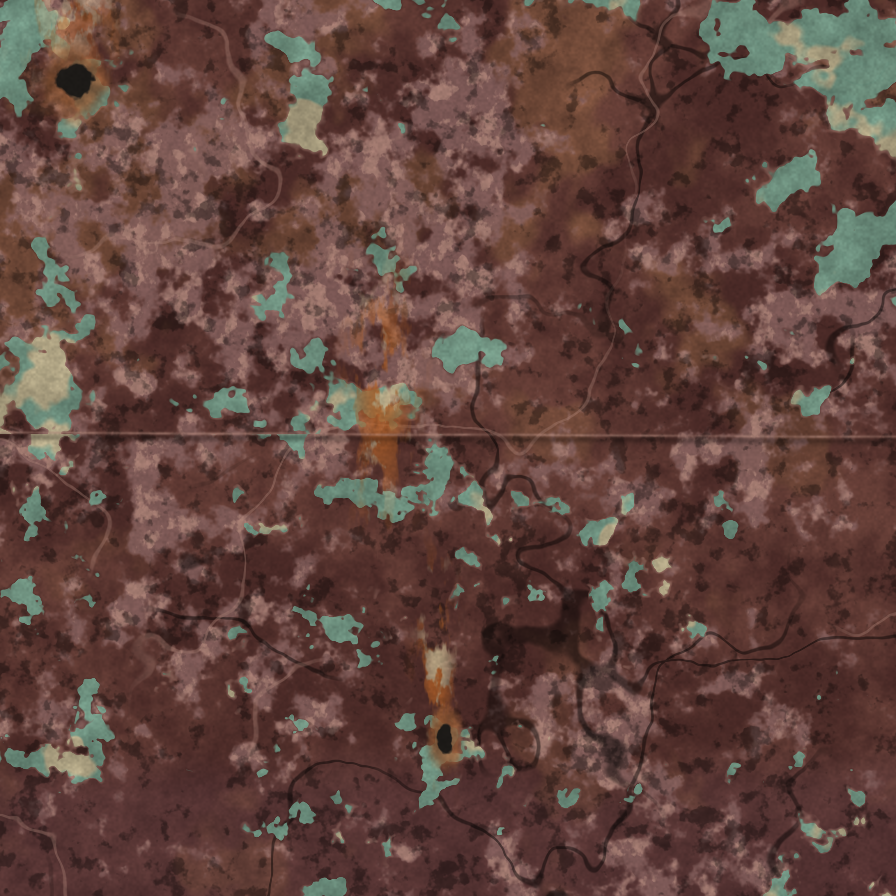
Give the GLSL for this texture, as a WebGL 2 fragment shader.

```glsl
#version 300 es
precision highp float;

#define FLAKE_LEVEL 0.632
#define FLAKE_EDGE 0.007
#define WORN_LEVEL 0.54
#define WORN_SOFTNESS 0.055
#define GRAIN 0.09
#define SEAM_HEIGHT 0.516
#define CRACK_WIDTH 0.012

uniform vec2 u_resolution;
out vec4 fragColor;

const vec3 DARK_RUST = vec3(0.285, 0.160, 0.148);
const vec3 RED_RUST = vec3(0.400, 0.245, 0.215);
const vec3 PLUM = vec3(0.335, 0.205, 0.210);
const vec3 MAUVE = vec3(0.510, 0.370, 0.360);
const vec3 PINK = vec3(0.680, 0.520, 0.470);
const vec3 OCHRE = vec3(0.520, 0.350, 0.250);
const vec3 TEAL = vec3(0.420, 0.570, 0.500);
const vec3 CREAM = vec3(0.740, 0.670, 0.530);
const vec3 ORANGE = vec3(0.660, 0.360, 0.150);

float hash(vec2 cell) {
    vec3 q = fract(cell.xyx * vec3(0.1031, 0.1030, 0.0973));
    q += dot(q, q.yzx + 33.33);
    return fract((q.x + q.y) * q.z);
}

float noise(vec2 p) {
    vec2 i = floor(p), f = fract(p);
    f = f * f * (3.0 - 2.0 * f);
    return mix(mix(hash(i), hash(i + vec2(1, 0)), f.x),
               mix(hash(i + vec2(0, 1)), hash(i + vec2(1, 1)), f.x), f.y);
}

float fbm(vec2 p) {
    float sum = 0.0, weight = 0.5, total = 0.0;
    for (int i = 0; i < 4; i++) {
        sum += weight * noise(p);
        total += weight;
        weight *= 0.58;
        p = mat2(1.6, 1.2, -1.2, 1.6) * p + 17.3;
    }
    return sum / total;
}

float bell(float x, float width) {
    return exp(-x * x / (width * width));
}

// Thin broken line along a noise contour
float crack(vec2 p, float seed) {
    float contour = abs(noise(p * 5.0 + seed) + 0.15 * noise(p * 24.0 + seed) - 0.58);
    float present = smoothstep(0.54, 0.66, noise(p * 4.0 + seed * 2.0));
    return (1.0 - smoothstep(0.3 * CRACK_WIDTH, CRACK_WIDTH, contour)) * present;
}

// Vertical run of rust, broken into drips
float streak(vec2 p, vec2 centre, vec2 size) {
    vec2 d = (p - centre) / size;
    float drips = fbm(p * vec2(62.0, 24.0) + 5.0);
    return smoothstep(0.42, 0.60, drips + 0.28 * exp(-dot(d, d)) - 0.15) * exp(-dot(d, d) * 0.8);
}

// Rusted-through hole with a stained halo
vec3 puncture(vec3 col, vec2 p, vec2 centre, vec2 size) {
    vec2 d = (p - centre) / size;
    float r = length(d) + 1.1 * (fbm(p * 45.0) - 0.5);
    float halo = 1.0 - smoothstep(1.3, 2.5, r);
    col = mix(col, mix(OCHRE, ORANGE, 0.35) * (0.7 + 0.5 * noise(p * 90.0)), 0.8 * halo);
    return mix(col, vec3(0.11, 0.10, 0.09), 1.0 - smoothstep(0.8, 1.05, r));
}

void main() {
    vec2 p = gl_FragCoord.xy / u_resolution;
    vec2 warped = p + 0.02 * (vec2(fbm(p * 14.0), fbm(p * 14.0 + 40.0)) - 0.5);
    float fine = fbm(p * 38.0 + 9.0);
    float broad = fbm(warped * 6.0 + 3.0);
    float upper = smoothstep(0.35, 0.65, p.y);
    float foot = 1.0 - smoothstep(0.10, 0.17, p.y + 0.06 * (broad - 0.5));

    // Bare rusted metal
    float tone = smoothstep(0.32, 0.70, 0.55 * fbm(warped * 9.0 + 60.0) + 0.45 * fine);
    vec3 col = mix(DARK_RUST, RED_RUST, tone);
    col = mix(col, PLUM * (0.85 + 0.3 * fine), 0.65 * foot);
    float stain = smoothstep(0.56, 0.68, fbm(warped * 8.0 + 81.0) + 0.03 * upper);
    col = mix(col, OCHRE * (0.65 + 0.6 * fine), stain * mix(0.3, 0.65, upper));

    // Worn mauve primer with pale scuffs
    float wear = 0.46 * broad + 0.54 * fine + 0.015 * upper - 0.07 * foot;
    float worn = smoothstep(WORN_LEVEL - WORN_SOFTNESS, WORN_LEVEL + WORN_SOFTNESS, wear);
    col = mix(col, MAUVE, 0.85 * worn);
    float scuff = smoothstep(0.50, 0.66, fbm(p * vec2(70.0, 58.0) + 23.0));
    col = mix(col, PINK, 0.75 * scuff * smoothstep(0.50, 0.62, wear));
    col *= 1.0 - 0.35 * smoothstep(0.56, 0.72, fbm(p * 55.0 + 71.0));

    // Cracks and hairline scratches
    col *= 1.0 - 0.45 * max(crack(warped, 12.0), crack(warped, 47.0));
    col = mix(col, PINK, 0.35 * crack(warped, 91.0));

    // Flaking teal paint, cream where it has bleached
    float flakeField = 0.46 * fbm(warped * 5.5 + 31.0)
                     + 0.54 * fbm(warped * mix(27.0, 20.0, step(SEAM_HEIGHT, p.y)) + 52.0);
    flakeField += 0.028 * bell(p.y - 0.69, 0.11)
                + 0.10 * smoothstep(0.91, 0.98, p.y) * smoothstep(0.25, 0.85, p.x);
    float flake = smoothstep(FLAKE_LEVEL - FLAKE_EDGE, FLAKE_LEVEL + FLAKE_EDGE, flakeField);
    float rim = smoothstep(FLAKE_LEVEL - 0.035, FLAKE_LEVEL, flakeField) * (1.0 - flake);
    float bleach = fbm(p * 13.0 + 14.0) + 0.16 * bell(p.y - 0.48, 0.035);
    vec3 paint = mix(TEAL, CREAM, 0.85 * smoothstep(0.60, 0.68, bleach));
    paint *= 0.80 + 0.40 * fine;
    col = mix(col, mix(DARK_RUST, PINK, smoothstep(0.42, 0.60, bleach)), 0.45 * rim);
    col = mix(col, paint, 0.93 * flake);

    // Rust runs with pale cores
    float run = streak(p, vec2(0.425, 0.56), vec2(0.030, 0.110));
    run = max(run, streak(p, vec2(0.487, 0.26), vec2(0.018, 0.090)));
    run = max(run, 0.6 * streak(p, vec2(0.080, 0.99), vec2(0.050, 0.070)));
    float core = smoothstep(0.50, 0.64, fbm(p * vec2(58.0, 34.0) + 66.0));
    col = mix(col, mix(ORANGE, CREAM, core), 0.85 * run);

    // Punctures
    col = puncture(col, p, vec2(0.083, 0.910), vec2(0.019, 0.021));
    col = puncture(col, p, vec2(0.496, 0.175), vec2(0.009, 0.017));

    // Horizontal seam, pale lip above a shadow
    float fromSeam = p.y - SEAM_HEIGHT + 0.004 * p.x - 0.002 * noise(vec2(p.x * 9.0, 2.0));
    float lip = bell(fromSeam, 0.0017) * (0.35 + 0.5 * noise(vec2(p.x * 60.0, 7.0)));
    col *= 1.0 - 0.25 * bell(fromSeam + 0.005, 0.004);
    col = mix(col, PINK, 0.75 * lip);

    // Surface grain
    col *= 1.0 + GRAIN * (noise(p * 260.0) + noise(p * 390.0 + 8.0) - 1.0);
    fragColor = vec4(clamp(col, 0.0, 1.0), 1.0);
}
```
